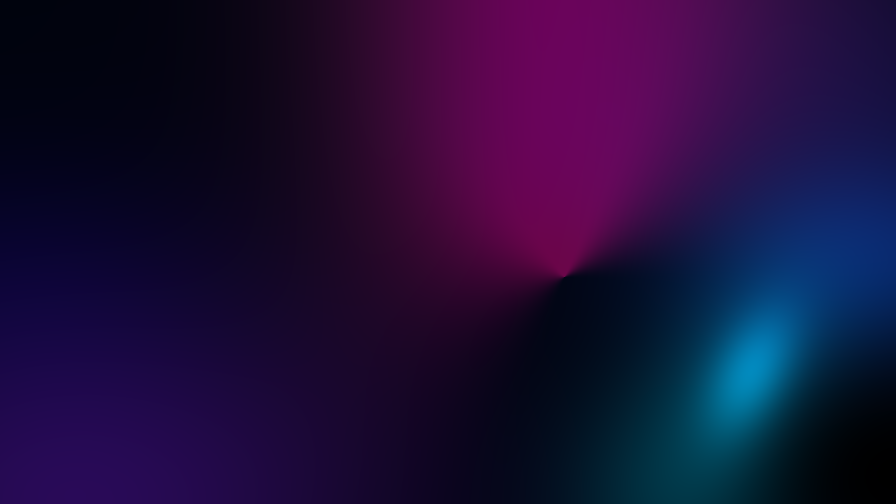
Give the GLSL for this background, as a Shadertoy shader.

```glsl
const float ASPECT = 16.0 / 9.0;

// Colours
const vec3 NIGHT         = vec3(0.00, 0.01, 0.05);
const vec3 NAVY          = vec3(0.00, 0.00, 0.08);
const vec3 VIOLET        = vec3(0.16, 0.03, 0.29);
const vec3 INDIGO        = vec3(0.06, 0.04, 0.17);
const vec3 BLUE          = vec3(0.00, 0.12, 0.28);
const vec3 TEAL          = vec3(0.00, 0.15, 0.16);
const vec3 CYAN_HALO     = vec3(0.00, 0.20, 0.23);
const vec3 CYAN_CORE     = vec3(0.00, 0.32, 0.42);
const vec3 MAGENTA       = vec3(0.41, 0.00, 0.24);
const vec3 MAGENTA_FLANK = vec3(0.40, 0.10, 0.22);

// Layout, in canvas heights
const vec2  BEAM_APEX    = vec2(1.12, 0.45);
const float BEAM_AXIS    = 1.10;
const float BEAM_LEFT    = 0.42;
const float BEAM_RIGHT   = 0.50;
const vec2  CYAN_CENTER  = vec2(1.488, 0.245);
const float CYAN_TILT    = 0.45;
const vec2  POCKET       = vec2(1.78, 0.06);

// Soft elliptical spot, 1 at its center
float glow(vec2 p, vec2 center, vec2 radius) {
    vec2 d = (p - center) / radius;
    return exp(-dot(d, d));
}

mat2 rotation(float angle) {
    float c = cos(angle), s = sin(angle);
    return mat2(c, -s, s, c);
}

// Broad column of light that fades by angle around its lower tip
vec3 beam(vec2 p) {
    float dx = p.x - BEAM_AXIS;
    float width = dx < 0.0 ? BEAM_LEFT : BEAM_RIGHT;
    float column = exp(-dx * dx / (width * width));

    vec2 v = p - BEAM_APEX;
    float angle = degrees(atan(abs(v.x) + 1e-4, v.y));
    float fade = v.x < 0.0 ? smoothstep(30.0, 165.0, angle)
                           : smoothstep(20.0, 95.0, angle);
    float light = column * (1.0 - fade);

    vec3 color = mix(MAGENTA_FLANK, MAGENTA, column);
    color.b += 0.05 * smoothstep(0.0, 0.35, v.y);
    color.b -= 0.04 * glow(p, BEAM_APEX, vec2(0.12));
    return color * light;
}

void mainImage(out vec4 fragColor, in vec2 fragCoord) {
    vec2 p = fragCoord / iResolution.xy * vec2(ASPECT, 1.0);

    // Wide background washes
    vec3 color = NIGHT;
    color += NAVY   * glow(p, vec2(0.00, 0.45), vec2(0.45, 0.25));
    color += VIOLET * glow(p, vec2(0.15, 0.00), vec2(0.60, 0.42));
    color += INDIGO * glow(p, vec2(1.70, 0.80), vec2(0.40, 0.40));
    color += BLUE   * glow(p, vec2(1.75, 0.48), vec2(0.38, 0.20));
    color += TEAL   * glow(p, vec2(1.33, 0.00), vec2(0.22, 0.25));

    color += beam(p);

    // Tilted cyan light
    vec2 q = rotation(-CYAN_TILT) * (p - CYAN_CENTER);
    color += CYAN_HALO * glow(q, vec2(0.0), vec2(0.17, 0.25));
    color += CYAN_CORE * glow(q, vec2(0.0, 0.01), vec2(0.075, 0.13));

    // Dark corner
    color *= 1.0 - glow(p, POCKET, vec2(0.24, 0.19));

    fragColor = vec4(clamp(color, 0.0, 1.0), 1.0);
}
```
